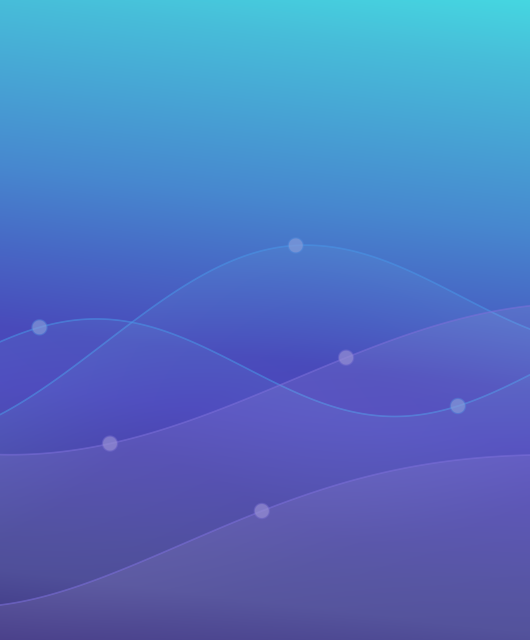
Reproduce this background procedurally as a WebGL 1 fragment shader.

```glsl
precision highp float;
uniform vec2 u_resolution;

float ramp(float a, float b, float t) {
  return clamp((t - a) / (b - a), 0.0, 1.0);
}

// Sky colour along a slightly tilted axis, t grows downwards
vec3 backdrop(float t) {
  vec3 c = mix(vec3(0.27, 0.84, 0.88), vec3(0.28, 0.74, 0.85), ramp(-0.1, 0.0, t));
  c = mix(c, vec3(0.28, 0.53, 0.81), ramp(0.0, 0.26, t));
  c = mix(c, vec3(0.28, 0.40, 0.77), ramp(0.26, 0.39, t));
  c = mix(c, vec3(0.285, 0.29, 0.73), ramp(0.39, 0.51, t));
  c = mix(c, vec3(0.30, 0.275, 0.735), ramp(0.51, 0.6, t));
  c = mix(c, vec3(0.275, 0.28, 0.60), ramp(0.6, 0.83, t));
  c = mix(c, vec3(0.27, 0.275, 0.575), ramp(0.83, 0.89, t));
  return mix(c, vec3(0.20, 0.17, 0.48), ramp(0.89, 1.0, t));
}

// Height of each wave crest at horizontal position x
float waveHeight(int wave, float x) {
  if (wave == 0) {
    float d = x - 0.576;
    return d < 0.0 ? 0.617 - 0.153 * (1.0 - cos(4.15 * d))
                   : 0.617 - 0.0794 * (1.0 - cos(5.38 * d));
  }
  if (wave == 1) return 0.4255 + 0.0762 * cos(5.58 * (x - 0.1814));
  if (wave == 2) return 0.2895 + 0.1185 * (1.0 - cos(2.93 * (x - 0.02)));
  return 0.0547 + 0.2344 * x * (0.42 + x * (3.58 + x * (1.52 * x - 4.52)));
}

// Horizontal positions of the dots on each wave
vec2 dotPositions(int wave) {
  if (wave == 0) return vec2(0.558);
  if (wave == 1) return vec2(0.0745, 0.864);
  if (wave == 2) return vec2(0.2075, 0.653);
  return vec2(0.494);
}

void main() {
  vec2 uv = gl_FragCoord.xy / u_resolution;
  float aspect = u_resolution.x / u_resolution.y;
  float pixel = 1.0 / u_resolution.y;
  vec3 color = backdrop(1.0 - uv.y - 0.1 * uv.x);

  // Translucent waves with thin crests
  for (int i = 0; i < 4; i++) {
    bool upper = i < 2;
    float h = waveHeight(i, uv.x);
    float slope = (waveHeight(i, uv.x + 0.002) - h) / (0.002 * aspect);
    float depth = (h - uv.y) / sqrt(1.0 + slope * slope);
    float inside = smoothstep(-0.5 * pixel, 0.5 * pixel, depth);
    float fade = upper ? 0.10 * (1.0 - ramp(0.0, 0.2, h - uv.y))
                       : mix(0.11, 0.05, ramp(0.0, 0.3, h - uv.y));
    vec3 tint = upper ? vec3(0.48, 0.75, 0.92) : vec3(0.83, 0.75, 0.92);
    color = mix(color, tint, inside * fade);

    float line = 1.0 - smoothstep(0.0004, 0.0004 + 1.2 * pixel, abs(depth));
    vec3 crest = upper ? vec3(0.28, 0.58, 0.90) : vec3(0.48, 0.43, 0.85);
    color = mix(color, crest, 0.55 * line);
  }

  // Soft discs with a faint rim, centred on the crests
  for (int i = 0; i < 4; i++) {
    vec2 xs = dotPositions(i);
    vec2 a = vec2(xs.x, waveHeight(i, xs.x));
    vec2 b = vec2(xs.y, waveHeight(i, xs.y));
    vec2 scale = vec2(aspect, 1.0);
    float d = min(length((uv - a) * scale), length((uv - b) * scale));
    vec3 rim = i < 2 ? vec3(0.32, 0.55, 0.87) : vec3(0.48, 0.44, 0.82);
    color = mix(color, rim, 0.5 * (1.0 - smoothstep(0.0115, 0.0115 + 1.5 * pixel, d)));
    float disc = 1.0 - smoothstep(0.0098, 0.0098 + 1.5 * pixel, d);
    color = mix(color, vec3(0.68, 0.66, 0.84), 0.38 * disc);
  }

  gl_FragColor = vec4(color, 1.0);
}
```
